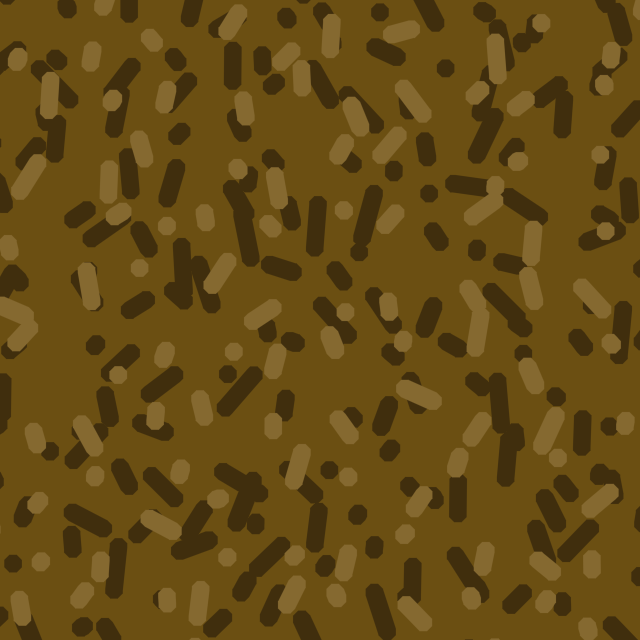
A Shadertoy shader for this pattern:

```glsl
const vec3 GROUND_COLOR = vec3(0.42, 0.31, 0.07);
const vec3 DARK_COLOR   = vec3(0.25, 0.18, 0.05);
const vec3 LIGHT_COLOR  = vec3(0.52, 0.41, 0.19);

const float DARK_CELLS  = 12.6;    // grains per canvas height
const float LIGHT_CELLS = 10.1;
const float DARK_HALF_LENGTH  = 0.036;  // longest stroke, without the ends
const float LIGHT_HALF_LENGTH = 0.026;
const float DARK_JITTER  = 1.0;    // share of the cell used for scatter
const float LIGHT_JITTER = 0.75;
const float GRAIN_RADIUS = 0.0137;
const float LENGTH_BIAS  = 1.5;    // above 1 favours short grains
const float MAX_TILT     = 1.5;    // radians away from vertical
const float DARK_SEED    = 3.0;
const float LIGHT_SEED   = 41.0;

float hash(vec2 p, float seed) {
    return fract(sin(dot(p, vec2(127.1, 311.7)) + seed * 74.7) * 43758.5453);
}

// Distance from the centre of an upright octagon
float octagonNorm(vec2 p) {
    p = abs(p);
    return max(max(p.x, p.y), (p.x + p.y) * 0.7071);
}

// Stroke of an octagonal brush along a centred segment
float strokeDistance(vec2 p, vec2 direction, float halfLength) {
    float along = clamp(dot(p, direction), -halfLength, halfLength);
    return octagonNorm(p - direction * along) - GRAIN_RADIUS;
}

// Distance to the nearest grain of one scattered layer
float grainLayer(vec2 uv, float cells, float maxHalfLength, float jitter, float seed) {
    vec2 baseCell = floor(uv * cells);
    float nearest = 1.0;
    for (int y = -1; y <= 1; y++) {
        for (int x = -1; x <= 1; x++) {
            vec2 cell = baseCell + vec2(x, y);
            vec2 scatter = vec2(hash(cell, seed), hash(cell, seed + 1.0)) - 0.5;
            vec2 center = (cell + 0.5 + jitter * scatter) / cells;

            // Two summed hashes make steep grains the most common
            float tilt = MAX_TILT * (hash(cell, seed + 2.0) + hash(cell, seed + 3.0) - 1.0);
            float halfLength = maxHalfLength * pow(hash(cell, seed + 4.0), LENGTH_BIAS);
            vec2 direction = vec2(sin(tilt), cos(tilt));
            nearest = min(nearest, strokeDistance(uv - center, direction, halfLength));
        }
    }
    return nearest;
}

float coverage(float dist) {
    float edge = 0.7 / iResolution.y;
    return 1.0 - smoothstep(-edge, edge, dist);
}

void mainImage(out vec4 fragColor, in vec2 fragCoord) {
    vec2 uv = fragCoord / iResolution.y;

    float dark = grainLayer(uv, DARK_CELLS, DARK_HALF_LENGTH, DARK_JITTER, DARK_SEED);
    float light = grainLayer(uv, LIGHT_CELLS, LIGHT_HALF_LENGTH, LIGHT_JITTER, LIGHT_SEED);

    // Light grains lie over the dark ones
    vec3 color = mix(GROUND_COLOR, DARK_COLOR, coverage(dark));
    color = mix(color, LIGHT_COLOR, coverage(light));
    fragColor = vec4(color, 1.0);
}
```
